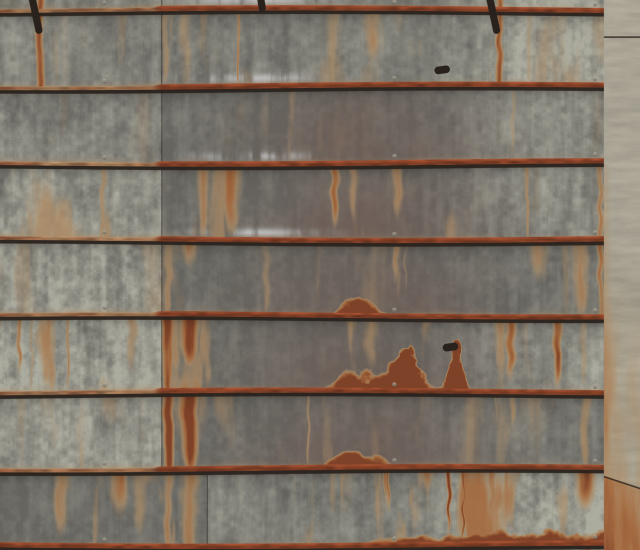
Write a Shadertoy shader that draws this texture.

```glsl
// Weathered metal siding: seven lapped rows of grey sheet beside a masonry strip.
// Each row has a rusty lip, a cast shadow and hashed rust runs over noisy zinc.

const float ASPECT = 1.1636, ROW = 0.139, FIRST = 0.005;
const float JOINT = 0.294, EDGE = 1.098;
const vec3 DARK_ZINC = vec3(0.40, 0.395, 0.375), PALE_ZINC = vec3(0.67, 0.67, 0.62);
const vec3 TAN = vec3(0.68, 0.55, 0.40), ORANGE = vec3(0.64, 0.38, 0.20);
const vec3 RUST = vec3(0.47, 0.23, 0.14), MAUVE = vec3(0.43, 0.35, 0.32);
const vec3 SHADOW = vec3(0.16, 0.13, 0.11), STONE = vec3(0.65, 0.63, 0.57);

float hash(vec2 p) { return fract(sin(dot(p, vec2(127.1, 311.7))) * 43758.5); }

float noise(vec2 p) {
    vec2 i = floor(p), f = fract(p);
    f = f * f * (3.0 - 2.0 * f);
    return mix(mix(hash(i), hash(i + vec2(1, 0)), f.x),
               mix(hash(i + vec2(0, 1)), hash(i + vec2(1, 1)), f.x), f.y);
}

float fbm(vec2 p) {
    float sum = 0.0, amp = 0.533;
    for (int i = 0; i < 4; i++) { sum += amp * noise(p); p = p * 2.03 + 17.3; amp *= 0.5; }
    return sum;
}

float bell(float x, float c, float w) { float d = (x - c) / w; return exp(-d * d); }

float band(float x, float lo, float hi, float aa) {
    return smoothstep(lo - aa, lo + aa, x) * (1.0 - smoothstep(hi - aa, hi + aa, x));
}

float capsule(vec2 p, vec2 a, vec2 b) {
    vec2 d = b - a;
    return length(p - a - d * clamp(dot(p - a, d) / dot(d, d), 0.0, 1.0));
}

// Rust running down from the top of a row (h = 1)
float run(float x, float h, float c, float w, float len) {
    return bell(x, c, w * (0.75 + 0.4 * h)) * smoothstep(0.75 - len, 1.25 - len, h);
}

vec3 stain(vec3 col, float a) {
    col = mix(col, TAN, 0.75 * smoothstep(0.05, 0.4, a));
    col = mix(col, ORANGE, 0.75 * smoothstep(0.3, 0.65, a));
    return mix(col, RUST, 0.85 * smoothstep(0.55, 0.95, a));
}

vec3 sheet(vec2 p, float row, float h, float aa) {
    float left = 1.0 - step(JOINT, p.x), odd = mod(row, 2.0), base = 1.0 - step(0.5, row);
    float drip = fbm(vec2(p.x * 75.0, p.y * 9.0 + row * 5.0));
    float cloud = fbm(p * 14.0 + row * 7.0), grain = fbm(p * 85.0);
    // Zinc tone: pale left panels, dull centre, bright right end
    float leftTone = mix(0.38 + 0.4 * bell(row, 2.3, 1.9), 0.12, base);
    float dull = odd * step(row, 3.5);
    float tone = 0.12 + 0.42 * smoothstep(0.72, 1.05, p.x) * (1.0 - 0.8 * dull)
               + 0.18 * step(5.5, row) + 0.25 * base * step(0.377, p.x);
    tone = mix(tone, leftTone, left);
    tone += (0.35 + 0.9 * tone) * (0.9 * drip + 0.8 * grain + 0.7 * cloud - 1.2);
    vec3 col = mix(DARK_ZINC, PALE_ZINC, clamp(tone, 0.0, 1.0));
    float haze = bell(p.x, 0.66, 0.19) * step(0.5, row) * step(row, 5.5);
    col = mix(col, MAUVE, haze * (0.75 - 0.5 * h) * (0.5 + cloud));
    // Chalky deposits
    float chalk = bell(h, 0.13, 0.06) * bell(p.x, 0.46, 0.11) * step(3.5, row);
    col = mix(col, vec3(0.73), chalk * smoothstep(0.7, 1.3, drip + cloud));
    // Rust runs: scattered, by the joint, under brackets, at the edge
    float x = p.x + 0.006 * (noise(p * vec2(12.0, 40.0)) - 0.5), a = 0.0;
    float wet = (1.05 - 0.09 * row) * (1.0 - 0.5 * odd);
    for (int i = 0; i < 11; i++) {
        vec2 id = vec2(float(i) + 1.0, row + 3.0);
        float power = hash(id + 31.0) * wet * (1.0 - 0.4 * left);
        float w = mix(0.003, 0.016, pow(hash(id + 57.0), 2.0));
        a = max(a, power * run(x, h, 1.09 * hash(id), w, 0.4 + 0.7 * hash(id + 83.0)));
    }
    float seep = bell(row, 1.5, 1.7);
    a = max(a, seep * run(x, h, JOINT + 0.012, 0.009, 1.1));
    a = max(a, seep * run(x, h, JOINT + 0.05, 0.016, 1.3 - 0.35 * row));
    a = max(a, 0.85 * step(5.5, row) * max(bell(x, 0.073, 0.007), bell(x, 0.908, 0.006)));
    a = max(a, 0.8 * bell(row, 3.5, 0.8) * bell(x, EDGE - 0.006, 0.006));
    a *= 0.5 + 0.95 * drip;
    float wash = fbm(vec2(p.x * 22.0, p.y * 4.0 + row * 9.0));
    a = max(a, smoothstep(0.5, 0.8, wash) * wet * 0.55);
    // Blooms rising from the lips
    float bloom = 0.3 * bell(p.x, 0.65, 0.06) * step(0.5, row) * step(row, 3.5)
        + bell(row, 2.0, 0.4) * (0.55 * bell(p.x, 0.745, 0.04) + 0.65 * bell(p.x, 0.83, 0.02))
        + 0.22 * base * smoothstep(0.6, 0.75, p.x);
    a = max(a, smoothstep(0.0, 0.14, bloom * (0.4 + 1.2 * fbm(p * 30.0)) - h) * 0.95);
    a = max(a, (0.3 + 0.4 * cloud) * exp(-h * 14.0));
    float seam = abs(p.x - mix(JOINT, 0.377, base));
    return mix(stain(col, a), SHADOW, 0.55 * band(seam, -1.0, 0.001, aa));
}

vec3 masonry(vec2 p, float aa) {
    vec3 col = STONE * (0.86 + 0.16 * fbm(p * vec2(25.0, 110.0)) + 0.12 * fbm(p * 9.0));
    float low = smoothstep(0.7, 0.0, p.y) * fbm(vec2(p.x * 45.0, p.y * 6.0));
    low += 0.3 * bell(p.x, EDGE, 0.014) * step(p.y, 0.7);
    float y = p.y - 0.134 + 0.33 * (p.x - EDGE);
    col = stain(col, low * 0.7 + 0.22 * step(y, 0.0));
    float crack = max(band(y, -0.002, 0.001, aa), band(p.y, 0.931, 0.934, aa));
    return mix(col, SHADOW, 0.8 * crack);
}

void mainImage(out vec4 fragColor, in vec2 fragCoord) {
    vec2 p = fragCoord / iResolution.xy * vec2(ASPECT, 1.0);
    float aa = 0.75 / iResolution.y;
    float s = (p.y - FIRST + 0.003 * sin(p.x * 4.0 + p.y * 9.0)) / ROW;
    float lipRow = floor(s + 0.5), d = (s - lipRow) * ROW;
    vec3 col = sheet(p, floor(s), fract(s), aa);
    // Rivets
    for (int i = 0; i < 3; i++) {
        vec2 q = vec2(p.x - vec3(0.19, 0.717, 1.082)[i], d - 0.016);
        col = mix(col, STONE * (0.85 + 60.0 * q.y), 0.8 * band(length(q), -1.0, 0.004, aa));
    }
    // Lap: soft shadow, dark gap and rusty lip
    col *= 1.0 - 0.4 * step(d, 0.0) * exp(d * 90.0);
    float pale = (1.0 - smoothstep(JOINT - 0.02, JOINT, p.x)) * step(0.5, lipRow);
    vec3 lip = mix(RUST * 1.08, TAN, pale * (0.3 + 0.6 * noise(p * vec2(20.0, 3.0))));
    lip *= 0.75 + 0.35 * noise(p * vec2(60.0, 200.0)) + 0.25 * smoothstep(0.003, 0.009, d);
    col = mix(col, SHADOW, 0.92 * band(d, -0.0065, 0.001, aa));
    col = mix(col, lip, band(d, 0.0, 0.0095 - 0.003 * pale, aa));
    col = mix(col, masonry(p, aa), smoothstep(EDGE - aa, EDGE + aa, p.x));
    // Hanging brackets and pegs
    float iron = 1.0;
    for (int i = 0; i < 3; i++) {
        float k = float(i), drop = 0.015 + 0.04 * abs(k - 1.0);
        vec2 top = vec2(0.057 + 0.416 * k, 1.01);
        iron = min(iron, capsule(p, top, vec2(top.x + 0.25 * drop, 1.0 - drop)) - 0.0065);
        vec2 peg = vec2(0.806 + 0.015 * k, 0.869 - 0.504 * k);
        iron = min(iron, capsule(p, peg - vec2(0.009, -0.003), peg + 0.005) - 0.007);
    }
    fragColor = vec4(mix(col, SHADOW, band(iron, -1.0, 0.0, aa)), 1.0);
}
```
